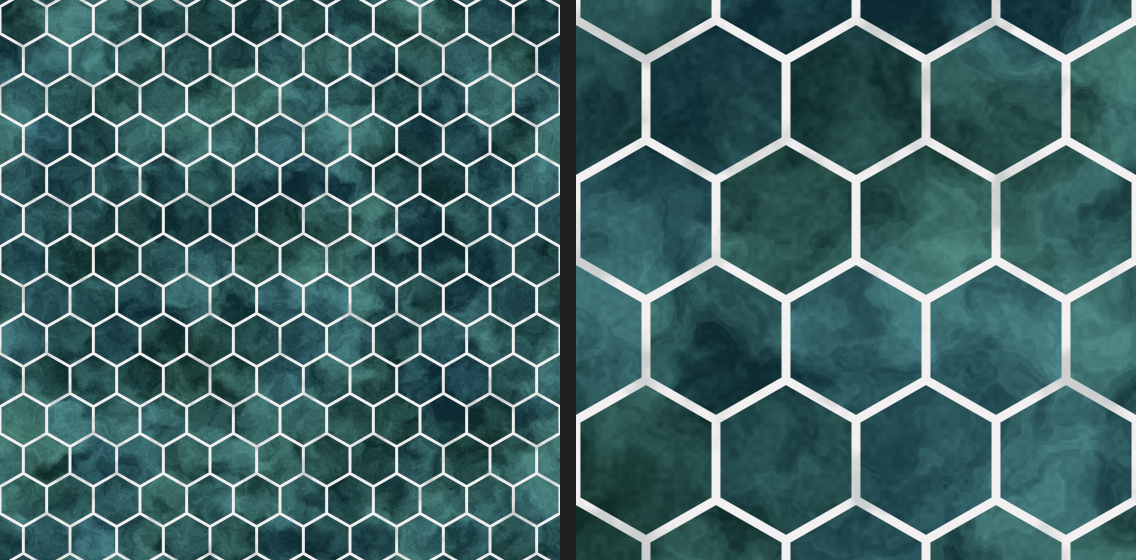
Left: the whole. Right: its middle third, enlarged.
This pattern is drawn by a WebGL 1 fragment shader. Its source:

```glsl
precision highp float;

// Teal stone hexagon tiles, set in pale grout, on a seamless honeycomb.
// Two interleaved lattices give the nearest tile centre; the stone is
// domain-warped wrapping noise with agate rims and a tone for each tile.

uniform vec2 u_resolution;

const vec2 REPEATS = vec2(12.0, 7.0);          // tiles across, row pairs down
const vec2 HEX_SHAPE = vec2(1.0, 1.7320508);   // lattice period, tile width = 1
const float GROUT_HALF_WIDTH = 0.032;          // in tile widths
const float EDGE_SOFTNESS = 0.65;              // in pixels

const vec3 STONE_DEEP = vec3(0.055, 0.170, 0.183);
const vec3 STONE_PALE = vec3(0.282, 0.500, 0.492);
const vec3 GROUT_CLEAN = vec3(0.95, 0.94, 0.94);
const vec3 GROUT_STAIN = vec3(0.80, 0.81, 0.81);

const float CLOUD_PERIOD = 8.0;
const float MOTTLE_PERIOD = 30.0;
const float GRAIN_PERIOD = 300.0;
const float WARP_PERIOD = 24.0;
const float WARP_AMOUNT = 0.065;

const float BASE_TONE = 0.37;
const float MOTTLE_CONTRAST = 1.0;
const float CLOUD_CONTRAST = 0.75;
const float PATCH_GLOW = 0.22;
const float TILE_CONTRAST = 0.16;
const float RIM_CONTRAST = 0.10;
const float GRAIN_CONTRAST = 0.14;
const float HUE_DRIFT = 0.035;

float hash(vec2 p) {
  vec3 q = fract(p.xyx * 0.1031);
  q += dot(q, q.yzx + 33.33);
  return fract((q.x + q.y) * q.z);
}

// Value noise that wraps once per canvas; period is a whole number.
float noise(vec2 uv, float period) {
  vec2 p = uv * period;
  vec2 i = floor(p);
  vec2 f = fract(p);
  f = f * f * f * (f * (f * 6.0 - 15.0) + 10.0);
  vec2 lo = mod(i, period);
  vec2 hi = mod(i + 1.0, period);
  float bottom = mix(hash(lo), hash(vec2(hi.x, lo.y)), f.x);
  float top = mix(hash(vec2(lo.x, hi.y)), hash(hi), f.x);
  return mix(bottom, top, f.y);
}

float fbm(vec2 uv, float period) {
  float sum = 0.0;
  float weight = 0.5;
  float total = 0.0;
  for (int octave = 0; octave < 4; octave++) {
    sum += weight * noise(uv, period);
    total += weight;
    weight *= 0.5;
    period *= 2.0;
    uv += vec2(0.137, 0.291);
  }
  return sum / total;
}

// Returns distance to the tile border (x) and the wrapped tile centre (yz).
vec3 hexTile(vec2 uv) {
  vec2 p = uv * REPEATS - vec2(0.0, 0.25);
  vec2 evenCentre = floor(p + 0.5);
  vec2 oddCentre = floor(p) + 0.5;
  vec2 toEven = (p - evenCentre) * HEX_SHAPE;
  vec2 toOdd = (p - oddCentre) * HEX_SHAPE;
  bool isEven = dot(toEven, toEven) < dot(toOdd, toOdd);
  vec2 d = abs(isEven ? toEven : toOdd);
  vec2 centre = isEven ? evenCentre : oddCentre;
  float border = 0.5 - max(d.x, dot(d, vec2(0.5, 0.8660254)));
  return vec3(border, mod(centre, REPEATS));
}

vec3 stoneColour(vec2 uv, vec2 tileId) {
  vec2 warp = vec2(fbm(uv, WARP_PERIOD), fbm(uv + vec2(0.37, 0.61), WARP_PERIOD)) - 0.5;
  vec2 q = uv + WARP_AMOUNT * warp;
  float cloud = fbm(q, CLOUD_PERIOD);
  float mottle = fbm(q, MOTTLE_PERIOD);

  // Thin agate rims follow level lines of the mottling.
  float level = abs(fract(mottle * 7.0) - 0.5) * 2.0;
  float rim = 1.0 - smoothstep(0.0, 0.6, level);

  float tone = BASE_TONE;
  tone += MOTTLE_CONTRAST * (mottle - 0.5);
  tone += CLOUD_CONTRAST * (cloud - 0.5);
  tone += PATCH_GLOW * smoothstep(0.57, 0.72, cloud);
  tone += TILE_CONTRAST * (hash(tileId * 2.0 + 7.0) - 0.5);
  tone += RIM_CONTRAST * (rim - 0.3) * smoothstep(0.3, 0.6, cloud);
  tone += GRAIN_CONTRAST * (noise(uv, GRAIN_PERIOD) - 0.5);

  vec3 colour = mix(STONE_DEEP, STONE_PALE, clamp(tone, 0.0, 1.1));
  float hue = noise(q + 0.43, CLOUD_PERIOD) + hash(tileId * 2.0 + 53.0) - 1.0;
  return colour + HUE_DRIFT * hue * vec3(-0.3, -0.2, 1.0);
}

void main() {
  vec2 uv = gl_FragCoord.xy / u_resolution;
  vec3 tile = hexTile(uv);
  vec3 stone = stoneColour(uv, tile.yz);

  // Faintly stained grout.
  float stain = smoothstep(0.5, 0.8, fbm(uv + 0.19, MOTTLE_PERIOD));
  vec3 grout = mix(GROUT_CLEAN, GROUT_STAIN, stain);

  float soft = EDGE_SOFTNESS * REPEATS.x / u_resolution.x;
  float inside = smoothstep(GROUT_HALF_WIDTH - soft, GROUT_HALF_WIDTH + soft, tile.x);
  gl_FragColor = vec4(mix(grout, stone, inside), 1.0);
}
```
